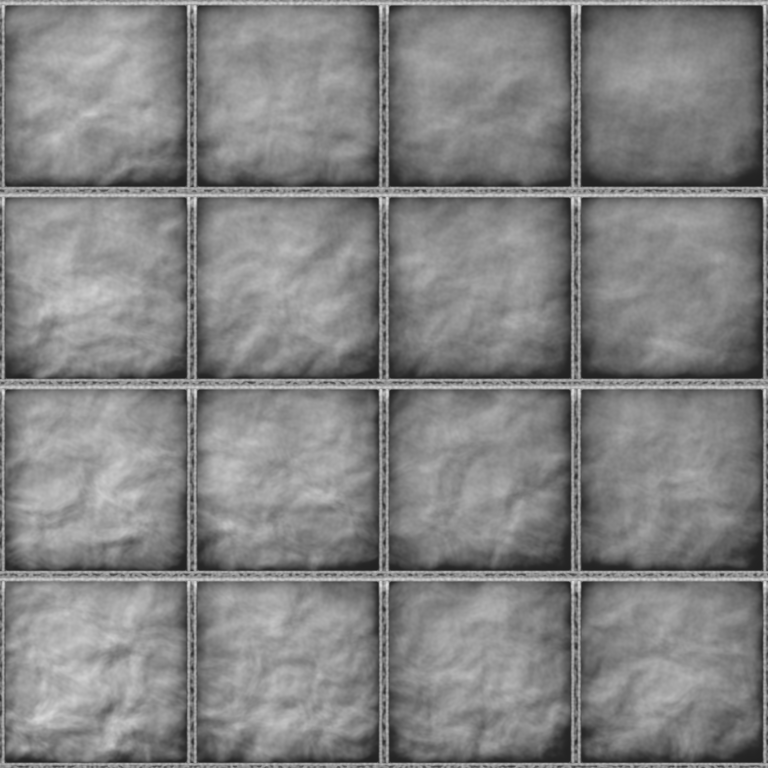
Give the GLSL for this texture, as a Shadertoy shader.

```glsl
// Square grey glazed tiles with pillowy, hammered faces, set in pale pitted grout.
// Each tile samples its own patch of gradient noise, lit from the upper left;
// the faces darken toward their rims, most strongly along the lower right.

#define TILES 4.0          // repeats across and down
#define GROUT 0.028        // half width of a joint, in tiles
#define CORNER 0.012       // corner radius of a tile
#define FACE_TONE 0.685    // brightness at the middle of a face
#define RELIEF 0.46        // strength of the bump lighting
#define MOTTLE 0.24        // strength of the blotches
#define GRAIN 0.03         // strength of the fine speckle
#define GROUT_TONE 0.53    // brightness of a joint
#define PIT_DEPTH 0.27     // darkness of the grout pits
#define DARKEST 0.13       // floor of the rim shadows

const vec2 LIGHT = vec2(-0.6, 0.8);

vec2 hash22(vec2 p) {
    vec3 q = fract(vec3(p.xyx) * vec3(0.1031, 0.1030, 0.0973));
    q += dot(q, q.yzx + 33.33);
    return fract((q.xx + q.yz) * q.zy);
}

float cornerSlope(vec2 cell, vec2 offset) {
    float angle = 6.2832 * hash22(cell + 71.0).x;
    return dot(vec2(cos(angle), sin(angle)), offset);
}

float gradientNoise(vec2 p) {
    vec2 i = floor(p), f = p - i;
    vec2 u = f * f * f * (f * (f * 6.0 - 15.0) + 10.0);
    vec2 e = vec2(1.0, 0.0);
    return mix(mix(cornerSlope(i, f), cornerSlope(i + e, f - e), u.x),
               mix(cornerSlope(i + e.yx, f - e.yx), cornerSlope(i + 1.0, f - 1.0), u.x), u.y);
}

float fbm(vec2 p) {
    float sum = 0.0, amplitude = 0.5;
    for (int octave = 0; octave < 4; octave++) {
        sum += amplitude * gradientNoise(p);
        p = mat2(1.6, 1.2, -1.2, 1.6) * p + 17.3;
        amplitude *= 0.46;
    }
    return sum;
}

// Hammered surface: lightly warped noise, slightly stretched sideways.
float surfaceHeight(vec2 p) {
    vec2 q = p * vec2(4.8, 5.6);
    q += 0.35 * vec2(gradientNoise(q * 0.8 + 5.0), gradientNoise(q * 0.8 + 31.0));
    return fbm(q);
}

float rim(float edgeDistance, float width) {
    return exp(-max(edgeDistance, 0.0) / width);
}

float tileShade(vec2 f, vec2 id) {
    vec2 p = f + 19.0 * hash22(id + 3.0);
    vec2 place = id / (TILES - 1.0);

    // Lower left tiles are rougher and brighter, and so is the lower half of each.
    float rough = mix(1.35, 0.4, dot(place, vec2(0.45, 0.55)));
    rough *= mix(1.3, 0.6, f.y);
    vec2 d = 0.02 * LIGHT;
    float relief = surfaceHeight(p - d) - surfaceHeight(p + d);

    float tone = FACE_TONE - dot(place, vec2(0.10, 0.03));
    tone += 0.03 * (hash22(id + 11.0).y - 0.5);
    vec2 fromGlow = f - vec2(0.43, 0.57);
    tone -= 0.34 * dot(fromGlow, fromGlow);
    tone += RELIEF * rough * relief;
    tone += MOTTLE * fbm(p * 2.8 + 40.0);
    tone += GRAIN * gradientNoise(p * 40.0);

    // Rounded rims: left, right, bottom, top.
    vec2 low = f - GROUT, high = 1.0 - GROUT - f;
    float dark = 0.24 * rim(low.x, 0.055) + 0.25 * rim(high.x, 0.030)
               + 0.34 * rim(low.y, 0.030) + 0.20 * rim(high.y, 0.035)
               + 0.10 * rim(low.y, 0.150) + 0.07 * rim(high.x, 0.120);
    dark += 0.08 * rim(length(vec2(high.x, low.y)), 0.12);
    dark *= 1.0 + 0.5 * gradientNoise(p * 9.0);
    tone -= dark;

    // Ease into the shadow floor rather than cutting to black.
    float over = tone - DARKEST;
    return DARKEST + 0.5 * (over + sqrt(over * over + 0.006));
}

float groutLine(float x, float center, float width) {
    float t = (x - center) / width;
    return exp(-t * t);
}

// g is the signed offset from the nearest joint centre on each axis.
float groutShade(vec2 g, vec2 p) {
    float speckle = 0.13 * gradientNoise(p * 55.0);

    // Upright joints: pale sides with a chain of round pits down the middle.
    float pitsV = smoothstep(-0.25, 0.35, gradientNoise(p * vec2(30.0, 26.0)));
    float upright = GROUT_TONE - 0.05 + 0.18 * groutLine(abs(g.x), 0.016, 0.006)
                  - PIT_DEPTH * pitsV * groutLine(g.x, 0.001, 0.010)
                  - 0.16 * groutLine(abs(g.x), 0.028, 0.004)
                  + 0.20 * groutLine(g.y, -0.045, 0.035);

    // Level joints: finer pits above a bright lower lip.
    float pitsH = smoothstep(-0.25, 0.35, gradientNoise(p * vec2(40.0, 45.0) + 9.0));
    float level = GROUT_TONE + 0.05 + 0.18 * groutLine(g.y, -0.017, 0.008)
                + 0.08 * groutLine(g.y, 0.019, 0.005)
                - PIT_DEPTH * pitsH * groutLine(g.y, 0.006, 0.008);

    float isLevel = 1.0 - smoothstep(GROUT - 0.006, GROUT + 0.002, abs(g.y));
    return mix(upright, level, isLevel) + speckle;
}

void mainImage(out vec4 fragColor, in vec2 fragCoord) {
    vec2 p = TILES * fragCoord / iResolution.xy;
    float pixel = TILES / iResolution.y;
    vec2 id = floor(p), f = p - id;

    // Rounded square face over the grout.
    vec2 q = abs(f - 0.5) - (0.5 - GROUT - CORNER);
    float edge = length(max(q, 0.0)) + min(max(q.x, q.y), 0.0) - CORNER;
    float face = 1.0 - smoothstep(-pixel, pixel, edge);

    float shade = mix(groutShade(fract(p + 0.5) - 0.5, p), tileShade(f, id), face);
    fragColor = vec4(vec3(clamp(shade, 0.04, 0.92)), 1.0);
}
```
